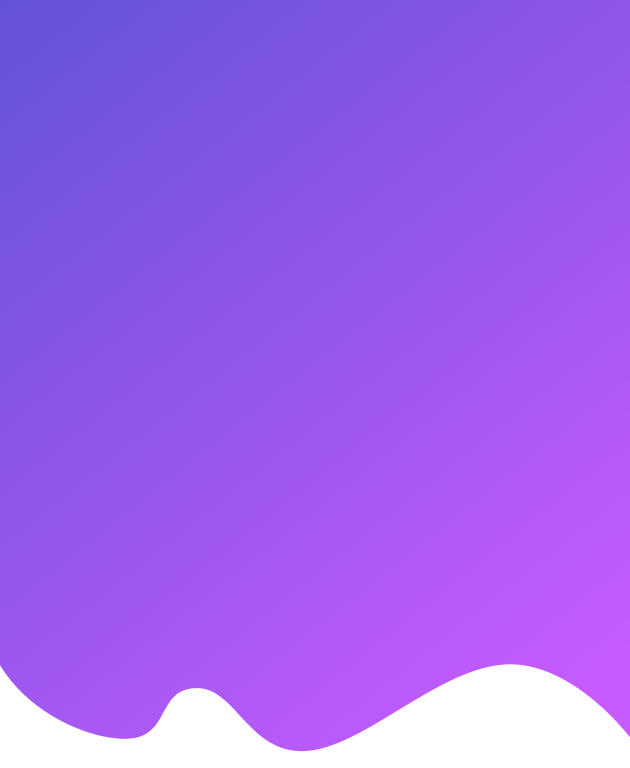
This background is drawn by a Shadertoy shader. Its source:

```glsl
// A diagonal indigo-to-magenta gradient above a white, wavy lower edge.
// The wave is a chain of cubic Bezier arcs: for each column the curve
// parameter is found by bisection, giving a height and a slope.

const vec3 INDIGO  = vec3(0.390, 0.325, 0.846);
const vec3 MAGENTA = vec3(0.780, 0.356, 1.000);
const vec3 WHITE   = vec3(1.0);

// Gradient weights for distance from the left and from the top
const vec2 GRADIENT_AXIS = vec2(0.432, 0.662);

vec2 bezier(vec2 a, vec2 b, vec2 c, vec2 d, float t) {
    float s = 1.0 - t;
    return s * s * s * a + 3.0 * s * s * t * b + 3.0 * s * t * t * c + t * t * t * d;
}

vec2 bezierTangent(vec2 a, vec2 b, vec2 c, vec2 d, float t) {
    float s = 1.0 - t;
    return 3.0 * (s * s * (b - a) + 2.0 * s * t * (c - b) + t * t * (d - c));
}

// Height (x) and slope (y) of an arc that advances steadily in x
vec2 arcHeight(vec2 a, vec2 b, vec2 c, vec2 d, float x) {
    float low = 0.0, high = 1.0;
    for (int i = 0; i < 18; i++) {
        float middle = 0.5 * (low + high);
        if (bezier(a, b, c, d, middle).x < x) low = middle;
        else high = middle;
    }
    float t = 0.5 * (low + high);
    vec2 tangent = bezierTangent(a, b, c, d, t);
    return vec2(bezier(a, b, c, d, t).y, tangent.y / max(tangent.x, 1e-4));
}

// The whole wave, in fractions of the canvas
vec2 waveHeight(float x) {
    vec2 leftEdge    = vec2(0.000, 0.134);
    vec2 leftDip     = vec2(0.198, 0.038);
    vec2 smallCrest  = vec2(0.313, 0.104);
    vec2 middleDip   = vec2(0.479, 0.022);
    vec2 broadCrest  = vec2(0.810, 0.135);
    vec2 rightEdge   = vec2(1.000, 0.040);

    if (x < leftDip.x)
        return arcHeight(leftEdge, vec2(0.048, 0.069), vec2(0.143, leftDip.y), leftDip, x);
    if (x < smallCrest.x)
        return arcHeight(leftDip, vec2(0.273, leftDip.y), vec2(0.246, smallCrest.y), smallCrest, x);
    if (x < middleDip.x)
        return arcHeight(smallCrest, vec2(0.373, smallCrest.y), vec2(0.394, middleDip.y), middleDip, x);
    if (x < broadCrest.x)
        return arcHeight(middleDip, vec2(0.575, middleDip.y), vec2(0.698, broadCrest.y), broadCrest, x);
    return arcHeight(broadCrest, vec2(0.881, broadCrest.y), vec2(0.952, 0.089), rightEdge, x);
}

vec3 diagonalGradient(vec2 uv, vec3 startColor, vec3 endColor) {
    float along = dot(vec2(uv.x, 1.0 - uv.y), GRADIENT_AXIS);
    return mix(startColor, endColor, clamp(along, 0.0, 1.0));
}

// Coverage above the wave, softened across one pixel
float aboveWave(vec2 uv, vec2 resolution) {
    vec2 wave = waveHeight(uv.x);
    float slope = wave.y * resolution.y / resolution.x;
    float gap = (uv.y - wave.x) * resolution.y / sqrt(1.0 + slope * slope);
    return clamp(gap + 0.5, 0.0, 1.0);
}

void mainImage(out vec4 fragColor, in vec2 fragCoord) {
    vec2 uv = fragCoord / iResolution.xy;
    vec3 sky = diagonalGradient(uv, INDIGO, MAGENTA);
    fragColor = vec4(mix(WHITE, sky, aboveWave(uv, iResolution.xy)), 1.0);
}
```
